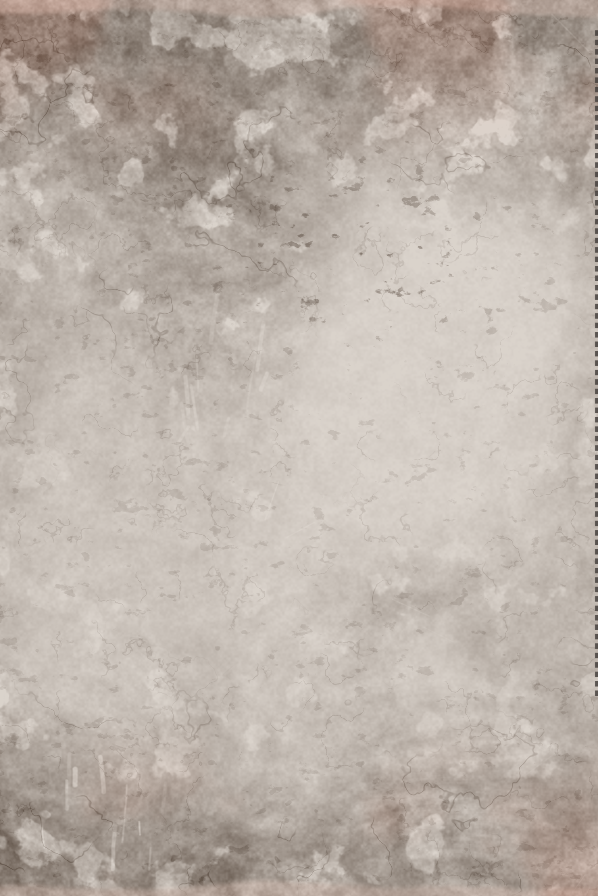
A Shadertoy shader for this texture:

```glsl
const vec3 PLASTER = vec3(0.855, 0.827, 0.798);
const vec3 GRIME = vec3(0.445, 0.395, 0.355);
const vec3 RUST_SHIFT = vec3(0.035, -0.012, -0.022);
const vec3 EDGE_INK = vec3(0.24, 0.22, 0.21);

float hash(vec2 p) {
    vec3 q = fract(p.xyx * 0.1031);
    q += dot(q, q.yzx + 33.33);
    return fract((q.x + q.y) * q.z);
}

float noise(vec2 p) {
    vec2 cell = floor(p), f = fract(p);
    f = f * f * (3.0 - 2.0 * f);
    float low = mix(hash(cell), hash(cell + vec2(1, 0)), f.x);
    float high = mix(hash(cell + vec2(0, 1)), hash(cell + vec2(1, 1)), f.x);
    return mix(low, high, f.y);
}

float fbm(vec2 p) {
    float sum = 0.0, amp = 0.516;
    for (int i = 0; i < 5; i++) {
        sum += amp * noise(p);
        p = mat2(0.8, 0.6, -0.6, 0.8) * p * 2.03 + 17.3;
        amp *= 0.5;
    }
    return sum;
}

float blotch(vec2 uv, vec2 center, vec2 radius) {
    vec2 d = (uv - center) / radius;
    return exp(-dot(d, d));
}

float segment(vec2 p, vec2 a, vec2 b) {
    vec2 pa = p - a, ba = b - a;
    return length(pa - ba * clamp(dot(pa, ba) / dot(ba, ba), 0.0, 1.0));
}

// Broad distribution of grime over the sheet
float stainMap(vec2 uv) {
    float d = 0.13;
    d += 0.50 * smoothstep(0.72, 0.98, uv.y);
    d += 0.46 * smoothstep(0.29, 0.0, uv.y) * mix(1.1, 0.8, uv.x);
    d += 0.30 * blotch(uv, vec2(0.35, 0.77), vec2(0.18, 0.12));
    d += 0.24 * blotch(uv, vec2(0.37, 0.60), vec2(0.15, 0.10));
    d += 0.14 * blotch(uv, vec2(0.06, 0.75), vec2(0.25, 0.16));
    d += 0.22 * blotch(uv, vec2(0.73, 0.32), vec2(0.17, 0.07));
    d -= 0.16 * blotch(uv, vec2(0.76, 0.27), vec2(0.07, 0.06));
    d -= 0.16 * blotch(uv, vec2(0.68, 0.59), vec2(0.28, 0.19));
    d += 0.10 * smoothstep(0.10, 0.0, uv.x) + 0.12 * smoothstep(0.90, 1.0, uv.x);
    return max(d, 0.04);
}

// Broken hairlines along a noise contour
float cracks(vec2 p, float scale, float width) {
    float line = 1.0 - smoothstep(0.0, width, abs(fbm(p * scale) - 0.5));
    return line * smoothstep(0.50, 0.66, noise(p * scale * 1.3 + 41.0));
}

// Embossed folds, stretched sideways
float folds(vec2 p) {
    vec2 q = p * vec2(6.0, 34.0) + vec2(0.0, 7.0 * noise(p * 6.0));
    return fbm(q) - fbm(q + vec2(0.12, 0.45));
}

// Scattered pale strokes inside a box, each leaning by up to lean
float strokes(vec2 p, vec2 boxMin, vec2 boxSize, vec2 lean, float width, float seed, float px) {
    float mask = 0.0;
    for (int i = 0; i < 16; i++) {
        vec2 id = vec2(float(i) * 3.7, seed);
        vec2 start = boxMin + boxSize * vec2(hash(id), hash(id + 5.1));
        vec2 reach = lean * vec2(hash(id + 9.4) - 0.5, 0.25 + hash(id + 2.6));
        float w = width * (0.4 + hash(id + 7.7));
        float d = segment(p, start, start + reach);
        mask = max(mask, (1.0 - smoothstep(w - px, w + px, d)) * hash(id + 12.2));
    }
    return mask;
}

void mainImage(out vec4 fragColor, in vec2 fragCoord) {
    vec2 uv = fragCoord / iResolution.xy;
    vec2 p = fragCoord / iResolution.y;
    float px = 1.0 / iResolution.y;
    vec2 warp = vec2(fbm(p * 7.0), fbm(p * 7.0 + 31.0)) - 0.5;

    // Clouds, mottling and grain
    float stain = stainMap(uv + 0.16 * warp);
    float cloud = fbm(p * 9.0 + 3.0);
    float mottle = fbm(p * 45.0 + warp * 3.0);
    float grain = noise(p * 250.0) * 0.6 + noise(p * 430.0 + 9.0) * 0.4 - 0.5;
    float dirt = stain * (0.15 + 1.1 * cloud + 0.6 * mottle);
    dirt += (mottle - 0.5) * (0.08 + 0.35 * stain);
    dirt += grain * (0.08 + 0.34 * stain);

    // Cracks and chipped pits
    dirt += 0.26 * cracks(p, 13.0, 0.012) * smoothstep(0.10, 0.30, stain);
    dirt += 0.16 * cracks(p + 2.7, 24.0, 0.018);
    float pits = smoothstep(0.69, 0.78, fbm(p * vec2(62.0, 95.0) + 8.0));
    dirt += pits * (0.16 + 0.40 * blotch(uv, vec2(0.62, 0.71), vec2(0.20, 0.09)));

    // Folds at the lower right
    dirt += 0.55 * folds(p) * blotch(uv, vec2(0.78, 0.12), vec2(0.26, 0.14));

    // Pale flakes, drips and scratches
    float flakes = smoothstep(0.63, 0.70, fbm(p * 21.0 + 55.0));
    dirt -= 0.60 * flakes * stain;
    vec2 ragged = p + 0.012 * warp;
    float wear = 0.6 + 0.4 * smoothstep(0.35, 0.55, mottle);
    dirt -= 0.36 * wear * strokes(ragged, vec2(0.0, 0.03), vec2(0.24, 0.10), vec2(0.006, 0.05), 0.0020, 4.0, px);
    dirt -= 0.14 * wear * strokes(ragged, vec2(0.18, 0.50), vec2(0.12, 0.12), vec2(0.025, 0.06), 0.0018, 23.0, px);
    dirt -= 0.16 * wear * strokes(p, vec2(0.0, 0.0), vec2(0.668, 1.0), vec2(0.16, 0.035), 0.0007, 61.0, px);

    // Worn, rusty top and bottom rims
    float rimDistance = min(uv.y, 1.0 - uv.y) + 0.025 * warp.y;
    float rim = 1.0 - smoothstep(0.008, 0.018, rimDistance);
    dirt = mix(dirt, 0.34 + 0.5 * (mottle - 0.5) + 0.2 * grain, 0.75 * rim);
    float rust = smoothstep(0.22, 0.0, rimDistance) * smoothstep(0.40, 0.62, fbm(p * 6.0 + 77.0));

    vec3 color = mix(PLASTER, GRIME, clamp(dirt, 0.0, 1.12));
    color += RUST_SHIFT * (rust + 0.6 * rim);

    // Row of dark perforations on the right edge
    float beadY = abs(fract(uv.y * 95.0) - 0.5) / 95.0;
    float bead = 1.0 - smoothstep(0.0025, 0.0025 + px, beadY);
    bead *= smoothstep(0.995 - px, 0.995 + px, uv.x) * step(0.22, uv.y) * step(uv.y, 0.97);
    color = mix(color, EDGE_INK, 0.8 * bead);

    fragColor = vec4(color, 1.0);
}
```
